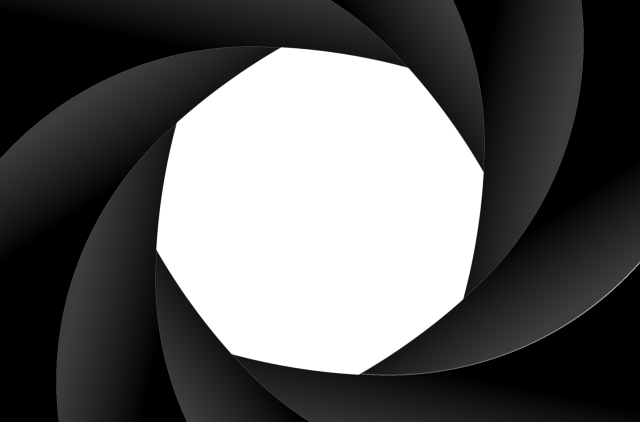
Write a Shadertoy shader that draws this background.

```glsl
// A camera iris: eight dark curved blades around a bright rounded octagon.
// Polar angle is unwound along one circular blade rim, so all blades fold
// into a single frame where a linear gradient and a thin rim are drawn.

#define BLADES 8.0
#define RIM_RADIUS 0.797
#define RIM_CENTER vec2(-0.172, 0.4035)
#define OPENING_APOTHEM 0.3762
#define OPENING_CURVE 1.476
#define OPENING_TURN 0.625
#define SHEEN_AXIS vec2(0.98, -0.20)
#define SHEEN_START 0.315
#define SHEEN_END 0.528
#define SHEEN_LEVEL 0.235
#define RIM_WIDTH 0.0022

const float TAU = 6.2831853;
const float SECTOR = TAU / BLADES;

vec2 polar(float radius, float angle) {
    return radius * vec2(cos(angle), sin(angle));
}

// Angle at which the reference rim crosses a given radius
float rimAngle(float radius) {
    float offset = length(RIM_CENTER);
    float cosine = (radius * radius + offset * offset - RIM_RADIUS * RIM_RADIUS)
                 / (2.0 * radius * offset);
    return atan(RIM_CENTER.y, RIM_CENTER.x) - acos(clamp(cosine, -1.0, 1.0));
}

// Signed distance to the opening, bounded by eight shallow arcs
float openingDistance(float radius, float angle) {
    float folded = mod(angle - OPENING_TURN + 0.5 * SECTOR, SECTOR) - 0.5 * SECTOR;
    vec2 q = polar(radius, folded);
    q.x += OPENING_CURVE - OPENING_APOTHEM;
    return length(q) - OPENING_CURVE;
}

float bladeShade(float radius, float angle) {
    float rim = rimAngle(radius);
    float turn = (angle - rim) / SECTOR;
    float blade = floor(turn);
    vec2 q = polar(radius, rim + fract(turn) * SECTOR);

    // Satin gradient, brightest near the outer rim
    float sheen = clamp((dot(q, SHEEN_AXIS) - SHEEN_START)
                      / (SHEEN_END - SHEEN_START), 0.0, 1.0);
    float shade = SHEEN_LEVEL * pow(sheen, 0.88);

    // Fine rim, with a stronger glint on the lower right blade
    float depth = RIM_RADIUS - length(q - RIM_CENTER);
    float glint = blade == -1.0 ? 1.0 : 0.0;
    float width = RIM_WIDTH * mix(0.7, 1.6, glint);
    float level = mix(0.29, mix(0.34, 0.66, smoothstep(0.4, 0.75, radius)), glint);
    float line = 1.0 - smoothstep(0.5 * width, width, depth);
    return mix(shade, max(shade, level), line);
}

float iris(vec2 p, float pixel) {
    float radius = max(length(p), 1e-4);
    float angle = atan(p.y, p.x);
    float opening = smoothstep(-0.5, 0.5, -openingDistance(radius, angle) / pixel);
    return mix(bladeShade(radius, angle), 1.0, opening);
}

void mainImage(out vec4 fragColor, in vec2 fragCoord) {
    float pixel = 1.0 / iResolution.y;
    vec2 p = (fragCoord - 0.5 * iResolution.xy) * pixel;

    // Nine samples per pixel smooth the seams between blades
    float shade = 0.0;
    for (int i = 0; i < 9; i++) {
        vec2 jitter = (vec2(i % 3, i / 3) - 1.0) / 3.0;
        shade += iris(p + jitter * pixel, pixel) / 9.0;
    }
    fragColor = vec4(vec3(shade), 1.0);
}
```
